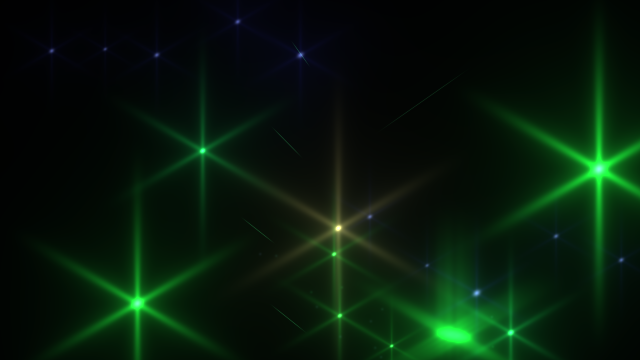
This background is drawn by a WebGL 2 fragment shader. Its source:

```glsl
#version 300 es
precision highp float;
// Six-pointed lens flares, mostly green, glowing over a nearly black backdrop.
// Each flare sums three tapered soft rays, a wide halo and a hot core; small
// blue glints, thin scratches and dust are scattered by hashed loops.

uniform vec2 u_resolution;
out vec4 fragColor;

const vec3 GREEN = vec3(0.11, 1.0, 0.23);
const vec3 TEAL = vec3(0.09, 0.95, 0.36);
const vec3 GOLD = vec3(0.92, 0.84, 0.48);
const vec3 BLUE = vec3(0.20, 0.20, 1.0);
const vec3 ICE = vec3(0.50, 0.62, 1.0);
const vec3 BACKDROP = vec3(0.002, 0.003, 0.004);

float hash(float n) {
    return fract(sin(n * 127.1) * 4375.85);
}

vec2 gradientAt(vec2 cell) {
    float angle = 6.2832 * hash(dot(cell, vec2(1.0, 57.3)));
    return vec2(cos(angle), sin(angle));
}

float gradientNoise(vec2 p) {
    vec2 i = floor(p), f = p - i;
    vec2 u = f * f * f * (f * (f * 6.0 - 15.0) + 10.0);
    vec2 e = vec2(1.0, 0.0);
    float low = mix(dot(gradientAt(i), f), dot(gradientAt(i + e), f - e), u.x);
    float high = mix(dot(gradientAt(i + e.yx), f - e.yx),
                     dot(gradientAt(i + 1.0), f - 1.0), u.x);
    return mix(low, high, u.y);
}

float gaussian(float x, float width) {
    return exp(-x * x / (width * width));
}

// Three crossing rays, one upright and two at 30 degrees to the horizon
float rays(vec2 d, float reach, float uprightGain) {
    float sum = 0.0;
    for (int k = 0; k < 3; k++) {
        float angle = radians(90.0 + 60.0 * float(k));
        vec2 axis = vec2(cos(angle), sin(angle));
        float upright = k == 0 ? 1.0 : 0.0;
        float t = abs(dot(d, axis)) / (reach * (1.0 + 0.1 * upright));
        float across = d.x * axis.y - d.y * axis.x;
        float width = reach * mix(0.019, 0.015, upright) * (1.0 + 1.8 * t);
        float profile = 0.62 * gaussian(across, width) + 0.26 * gaussian(across, 3.0 * width);
        float gain = mix(0.92, uprightGain, upright);
        sum += gain * profile * pow(max(1.0 - t, 0.0), 1.8);
    }
    return sum;
}

vec3 flare(vec2 d, float reach, float power, vec3 color) {
    float halo = 0.38 * exp(-length(d) / (0.32 * reach));
    return color * power * (rays(d, reach, 1.0) + halo);
}

// Slightly slanted bright centre
vec3 core(vec2 d, float radius, vec3 color) {
    vec2 q = vec2(d.x * 0.8 + d.y * 0.6, d.y * 0.8 - d.x * 0.6);
    float spot = gaussian(length(q * vec2(0.9, 1.25)), radius);
    return mix(color, vec3(1.0), 0.25) * spot;
}

vec3 star(vec2 d, float reach, float power, float radius, vec3 color) {
    return flare(d, reach, power, color) + 0.85 * core(d, radius, color);
}

// Thin line fading towards both ends
float scratch(vec2 d, float angle, float halfLength, float pixel) {
    vec2 axis = vec2(cos(angle), sin(angle));
    float t = abs(dot(d, axis)) / halfLength;
    float across = d.x * axis.y - d.y * axis.x;
    return gaussian(across, max(0.0014, 0.5 * pixel)) * (1.0 - smoothstep(0.3, 1.0, t));
}

void main() {
    float pixel = 1.0 / u_resolution.y;
    vec2 p = gl_FragCoord.xy * pixel;

    // Murky backdrop with a blue tint at the upper left
    float murk = 0.5 + 0.5 * gradientNoise(p * 4.0);
    vec3 color = BACKDROP * (0.6 + murk);
    color += BLUE * 0.07 * murk * gaussian(length(p - vec2(0.74, 0.87)), 0.24);

    // Main flares
    color += star(p - vec2(1.664, 0.530), 0.49, 0.85, 0.016, GREEN);
    color += star(p - vec2(0.382, 0.157), 0.43, 0.62, 0.013, GREEN);
    color += star(p - vec2(0.563, 0.581), 0.35, 0.34, 0.006, TEAL);
    color += star(p - vec2(0.940, 0.366), 0.45, 0.30, 0.007, GOLD);
    color += star(p - vec2(0.928, 0.294), 0.25, 0.19, 0.005, GREEN);
    color += star(p - vec2(0.944, 0.123), 0.25, 0.22, 0.005, GREEN);
    color += star(p - vec2(1.088, 0.039), 0.16, 0.17, 0.004, GREEN);
    color += star(p - vec2(1.419, 0.076), 0.28, 0.33, 0.007, TEAL);

    // Row of merged slanted flares with a flat core
    vec2 lamp = p - vec2(1.260, 0.069);
    for (int i = 0; i < 4; i++) {
        float n = float(i) - 1.5;
        vec2 d = lamp - vec2(0.022 * n, -0.004 * n);
        color += GREEN * 0.20 * rays(d, 0.36, 0.1);
    }
    color += GREEN * 0.42 * exp(-length(lamp * vec2(0.7, 1.0)) / 0.085);
    vec2 flatCore = vec2(lamp.x, lamp.y + 0.12 * lamp.x) / vec2(0.044, 0.014);
    color += GREEN * 0.75 * exp(-pow(dot(flatCore, flatCore), 1.3));

    // Broad, faintly streaked beam above the row
    float streaks = 0.95 + 0.35 * gradientNoise(vec2(p.x * 40.0, 3.5));
    float beam = gaussian(lamp.x, 0.056) * smoothstep(-0.08, 0.02, lamp.y);
    color += GREEN * 0.28 * streaks * beam * (1.0 - smoothstep(0.0, 0.40, lamp.y));

    // Blue glints drifting from the upper left to the lower right
    for (int i = 0; i < 10; i++) {
        float n = float(i), x = 0.07 + 0.178 * n + 0.08 * hash(n + 3.0);
        float y = mix(0.88, 0.22, smoothstep(0.8, 1.15, x)) + 0.26 * (hash(n + 21.0) - 0.5);
        float size = hash(n + 40.0);
        vec2 d = p - vec2(x, y);
        color += flare(d, 0.14 + 0.12 * size, 0.04 + 0.09 * size, BLUE);
        color += core(d, 0.004 + 0.006 * size, ICE) * (0.2 + 0.45 * size);
    }

    // Scratches, then dust low in the middle
    for (int i = 0; i < 4; i++) {
        float n = float(i);
        vec2 centre = vec2(0.7 + 0.16 * hash(n + 8.0), 0.85 - 0.245 * n);
        float line = scratch(p - centre, -0.95 + 0.3 * hash(n), 0.045 + 0.03 * hash(n + 5.0), pixel);
        color += vec3(0.05, 0.19, 0.10) * line;
    }
    color += vec3(0.03, 0.11, 0.06) * scratch(p - vec2(1.175, 0.72), 0.61, 0.17, pixel);
    for (int i = 0; i < 12; i++) {
        float n = float(i);
        vec2 speck = vec2(0.65 + 0.8 * hash(n + 60.0), 0.3 * hash(n + 80.0));
        color += mix(TEAL, ICE, hash(n)) * 0.07 * gaussian(length(p - speck), 0.004);
    }

    fragColor = vec4(min(color, 1.0), 1.0);
}
```
